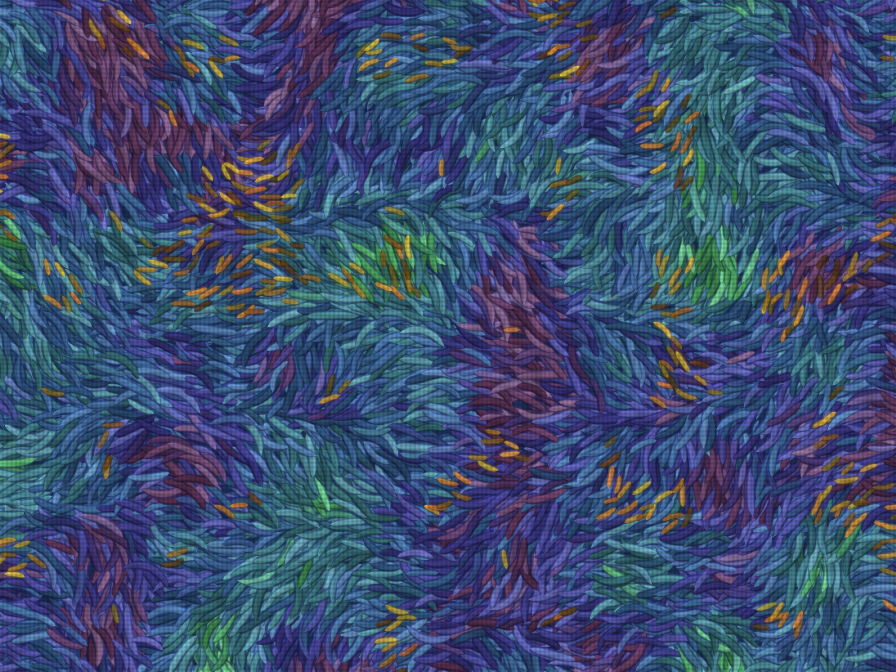
Reproduce this texture procedurally as a WebGL 1 fragment shader.

```glsl
precision highp float;
// Dense painterly brush strokes combed along a restless flow field.
// Jittered grid layers are composited in order; low-frequency noise picks the
// pigment of each stroke, small amber glints go on top, then a fine weave.
uniform vec2 u_resolution;

// Lengths are in canvas heights.
const float CELL = 0.022;
const float HALF_LENGTH = 0.036;
const float HALF_WIDTH = 0.0066;
const float EDGE = 0.0021;
const float FLOW_SCALE = 6.5;
const float FLOW_TURN = 3.6;
const float FLOW_JITTER = 1.0;
const float PIGMENT_SCALE = 6.5;
const float GLINT_SCALE = 12.0;
const float GLINT_LEVEL = 0.71;
const float GLINT_SIZE = 0.32;
const float WEAVE_FREQ = 150.0;
const float WEAVE_DEPTH = 0.075;

const vec3 GREEN  = vec3(0.25, 0.56, 0.32);
const vec3 TEAL   = vec3(0.21, 0.42, 0.45);
const vec3 BLUE   = vec3(0.18, 0.32, 0.48);
const vec3 INDIGO = vec3(0.21, 0.20, 0.47);
const vec3 PLUM   = vec3(0.34, 0.19, 0.32);
const vec3 ORANGE = vec3(0.62, 0.34, 0.14);
const vec3 YELLOW = vec3(0.60, 0.54, 0.15);
const vec3 CHALK  = vec3(0.37, 0.43, 0.48);
const vec3 GROUND = vec3(0.10, 0.16, 0.30);
const vec3 RIM_TINT = vec3(0.55, 0.58, 0.78);

vec4 hash4(vec2 p) {
  vec4 q = fract(p.xyxy * vec4(0.1031, 0.1030, 0.0973, 0.1099));
  q += dot(q, q.wzxy + 33.33);
  return fract((q.xxyz + q.yzzw) * q.zywx);
}

float noise(vec2 p) {
  vec2 i = floor(p);
  vec2 f = fract(p);
  f = f * f * (3.0 - 2.0 * f);
  float low = mix(hash4(i).x, hash4(i + vec2(1.0, 0.0)).x, f.x);
  float high = mix(hash4(i + vec2(0.0, 1.0)).x, hash4(i + 1.0).x, f.x);
  return mix(low, high, f.y);
}

float flowAngle(vec2 p) {
  return FLOW_TURN * (noise(p * FLOW_SCALE + 17.0) - 0.5);
}

// Cool to warm ramp: green, teal, blue, indigo, plum.
vec3 pigment(vec2 p, float jitter) {
  vec2 q = p * PIGMENT_SCALE;
  float warmth = 0.65 * noise(q + 41.0) + 0.35 * noise(q * 2.3 + 73.0);
  warmth += 0.24 * (jitter - 0.5);
  vec3 c = mix(GREEN, TEAL, smoothstep(0.16, 0.24, warmth));
  c = mix(c, BLUE, smoothstep(0.37, 0.44, warmth));
  c = mix(c, INDIGO, smoothstep(0.53, 0.60, warmth));
  return mix(c, PLUM, smoothstep(0.67, 0.75, warmth));
}

// Paints the stroke owned by one grid cell over the given colour.
vec3 paintStroke(vec3 under, vec2 p, vec2 cell, float layer, bool glint) {
  vec2 seed = cell + layer * vec2(131.0, 57.0);
  vec4 place = hash4(seed);
  vec4 look = hash4(seed + 311.0);
  vec2 center = (cell + place.xy) * CELL;
  if (glint && (look.w > 0.7 ||
      noise(center * GLINT_SCALE + 97.0) < GLINT_LEVEL)) return under;

  // Curved, blunt outline in the frame of the stroke.
  float size = (glint ? GLINT_SIZE : 0.6) + 0.5 * place.w * (glint ? 0.4 : 1.0);
  float angle = flowAngle(center) + FLOW_JITTER * (place.z - 0.5);
  float c = cos(angle);
  float s = sin(angle);
  vec2 d = p - center;
  vec2 q = vec2(c * d.x + s * d.y, c * d.y - s * d.x);
  q.y += 24.0 * (look.x - 0.5) * q.x * q.x;
  float along = q.x / (HALF_LENGTH * size);
  float taper = along * along;
  float width = HALF_WIDTH * (0.45 + 0.55 * size) * (1.0 - taper * taper * taper);
  float cover = smoothstep(-EDGE, EDGE, width - abs(q.y));
  if (cover <= 0.0) return under;

  // Pigment, tone, and a darker blue rim lit from one side.
  float across = clamp(q.y / max(width, 0.001), -1.0, 1.0);
  vec3 color = mix(pigment(center, look.y), CHALK, 0.35 * look.z * look.z);
  color *= mix(0.74, 1.32, look.z);
  if (glint) {
    color = mix(ORANGE, YELLOW, look.y) * mix(0.45, 1.3, look.z);
    cover *= 0.8;
  }
  float rim = smoothstep(0.4, 1.0, abs(across));
  color *= mix(vec3(1.08), RIM_TINT, rim) * (1.0 + 0.14 * across);
  return mix(under, color, cover);
}

void main() {
  vec2 p = gl_FragCoord.xy / u_resolution.y;
  vec2 home = floor(p / CELL);
  vec3 color = GROUND;

  // Three layers of strokes, then one of glints.
  for (int layer = 0; layer < 4; layer++) {
    for (int j = -2; j <= 2; j++) {
      for (int i = -2; i <= 2; i++) {
        vec2 cell = home + vec2(float(i), float(j));
        color = paintStroke(color, p, cell, float(layer), layer == 3);
      }
    }
  }

  // Mottled paint and canvas weave.
  color *= 0.88 + 0.24 * noise(p * 65.0);
  vec2 thread = sin(6.2832 * WEAVE_FREQ * p + 1.5 * noise(p * 20.0));
  color *= 1.0 + WEAVE_DEPTH * (thread.x + thread.y);
  gl_FragColor = vec4(clamp(color, 0.0, 1.0), 1.0);
}
```
